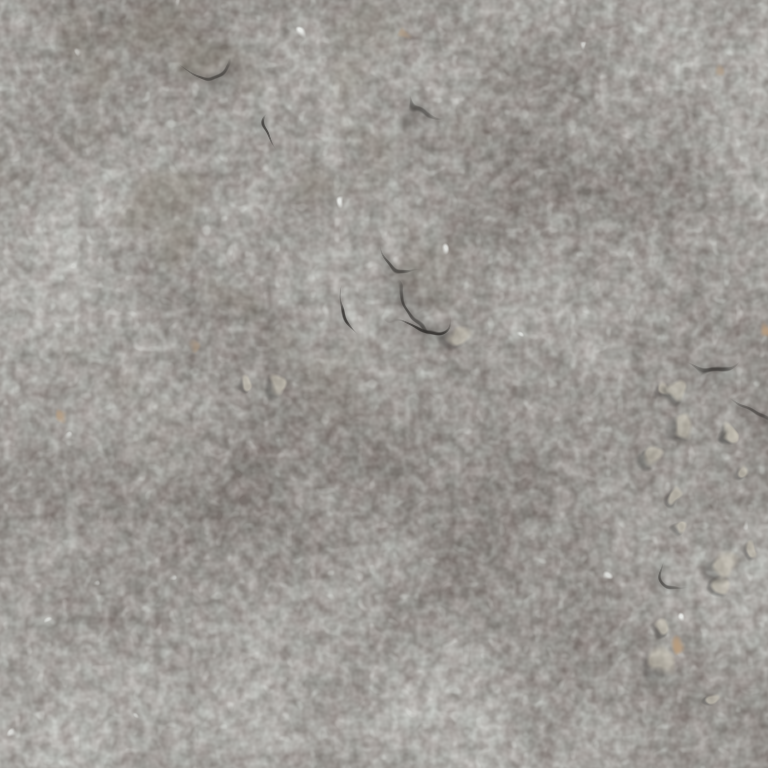
A WebGL 1 fragment shader for this texture:

```glsl
precision highp float;
// Weathered grey concrete: mottled grain, stains, short cracks, pale chips and glints.
uniform vec2 u_resolution;

#define GRAIN_SCALE 50.0
#define GRAIN_CONTRAST 0.76
#define PATCH_SCALE 3.2
#define PATCH_CONTRAST 0.50
#define BASE_TONE 0.40
#define STAIN_AMOUNT 0.45
#define CRACK_WIDTH 0.0042
#define CRACK_COUNT 10
#define CHIP_COUNT 18
#define GLINT_COUNT 22

const vec3 DARK_GREY = vec3(0.525, 0.505, 0.488);
const vec3 LIGHT_GREY = vec3(0.750, 0.748, 0.732);
const vec3 STAIN_BROWN = vec3(0.535, 0.510, 0.465);
const vec3 CRACK_BLACK = vec3(0.19, 0.18, 0.17);
const vec3 CHIP_CREAM = vec3(0.77, 0.75, 0.70);
const vec3 SAND_ORANGE = vec3(0.72, 0.61, 0.49);
const vec3 GLINT_WHITE = vec3(0.94, 0.95, 0.94);

vec2 hash2(vec2 p) {
  vec3 h = fract(p.xyx * vec3(0.1031, 0.1030, 0.0973));
  h += dot(h, h.yzx + 33.33);
  return fract((h.xx + h.yz) * h.zy);
}

vec2 gradientAt(vec2 cell) {
  float angle = 6.2832 * hash2(cell + 71.0).x;
  return vec2(cos(angle), sin(angle));
}

float noise(vec2 p) {
  vec2 i = floor(p), f = fract(p), e = vec2(1.0, 0.0);
  vec2 u = f * f * f * (f * (f * 6.0 - 15.0) + 10.0);
  float low = mix(dot(gradientAt(i), f), dot(gradientAt(i + e), f - e), u.x);
  float high = mix(dot(gradientAt(i + e.yx), f - e.yx),
                   dot(gradientAt(i + 1.0), f - 1.0), u.x);
  return mix(low, high, u.y);
}

float disc(vec2 d, float radius, float softness) {
  return 1.0 - smoothstep(radius * (1.0 - softness), radius, length(d));
}

// x: dark line, y: pale lip on its inner side, z: soft shade around it
vec3 crackArc(vec2 p, vec2 middle, float angle, float radius, float halfLength) {
  vec2 dir = vec2(cos(angle), sin(angle));
  vec2 q = p - middle + dir * radius;
  float along = atan(dir.x * q.y - dir.y * q.x, dot(dir, q)) * radius;
  float side = length(q) - radius;
  float taper = 1.0 - smoothstep(0.25, 1.0, abs(along) / halfLength);
  float width = CRACK_WIDTH * (0.4 + 0.6 * taper);
  float line = taper * (1.0 - smoothstep(width * 0.2, width, abs(side)));
  float lip = (side + 0.011) / 0.007;
  return vec3(line, taper * exp(-lip * lip), taper * exp(-abs(side) / 0.012));
}

void main() {
  vec2 uv = gl_FragCoord.xy / u_resolution.y;

  // Broad patches and fine grain
  float mottle = noise(uv * PATCH_SCALE + 4.3) + 0.65 * noise(uv * PATCH_SCALE * 2.3 + 17.0)
               + 0.45 * noise(uv * PATCH_SCALE * 5.1 + 31.0);
  float grain = 0.6 * noise(uv * GRAIN_SCALE) + 0.6 * noise(uv * GRAIN_SCALE * 1.8 + 13.0)
              + 0.3 * noise(uv * GRAIN_SCALE * 3.1 + 57.0);
  float flecks = smoothstep(0.22, 0.55, noise(uv * GRAIN_SCALE * 1.3 + 91.0));
  float tone = BASE_TONE + PATCH_CONTRAST * mottle + GRAIN_CONTRAST * grain + 0.28 * flecks;
  vec3 color = mix(DARK_GREY, LIGHT_GREY, clamp(tone, -0.25, 1.3));
  color += vec3(0.014, -0.008, -0.004) * noise(uv * GRAIN_SCALE * 0.8 + 43.0);

  // Brown stains, mostly toward the upper left
  float stain = smoothstep(0.05, 0.45, noise(uv * 7.0 + 63.0) + 0.4 * noise(uv * 19.0));
  stain *= disc(uv - vec2(0.28, 0.78), 0.5, 0.8);
  color = mix(color, STAIN_BROWN + 0.08 * grain, STAIN_AMOUNT * stain);

  // Pale chips: a cluster at the right edge and a few strays
  vec2 ragged = uv + 0.010 * vec2(noise(uv * 45.0 + 5.0), noise(uv * 45.0 + 25.0));
  for (int i = 0; i < CHIP_COUNT; i++) {
    float id = float(i);
    vec2 place = hash2(vec2(id, 3.0)), shape = hash2(vec2(id, 8.0));
    vec2 center = mod(id, 4.0) < 0.5 ? place : vec2(0.84, 0.10) + place * vec2(0.17, 0.42);
    float size = 0.010 + 0.014 * shape.x * shape.x;
    vec2 d = (ragged - center) * vec2(1.0, 0.75 + 0.5 * shape.y);
    color *= 1.0 - 0.20 * disc(d + size * vec2(0.45, 0.35), size * 1.1, 0.5);
    color = mix(color, CHIP_CREAM + 0.10 * grain, 0.75 * disc(d, size, 0.5));
  }

  // Short jagged cracks around two worn areas
  vec2 bent = uv + 0.030 * vec2(noise(uv * 13.0 + 2.0), noise(uv * 13.0 + 22.0))
                 + 0.016 * vec2(noise(uv * 34.0 + 7.0), noise(uv * 34.0 + 37.0));
  for (int i = 0; i < CRACK_COUNT; i++) {
    float id = float(i);
    vec2 place = hash2(vec2(id, 14.0)) - 0.5, shape = hash2(vec2(id, 19.0));
    vec2 middle = mod(id, 3.0) < 1.5 ? vec2(0.42, 0.74) + place * vec2(0.40, 0.34)
                                     : vec2(0.92, 0.36) + place * vec2(0.14, 0.40);
    vec3 crack = crackArc(bent, middle, 3.0 + 2.0 * shape.x, 0.03 + 0.05 * shape.y,
                          0.022 + 0.026 * shape.x);
    color = color * (1.0 - 0.16 * crack.z) + 0.07 * crack.y;
    color = mix(color, CRACK_BLACK, (0.35 + 0.55 * shape.y) * crack.x);
  }

  // Tiny glints, every fourth one a sandy speck
  for (int i = 0; i < GLINT_COUNT; i++) {
    float id = float(i);
    float strength = hash2(vec2(id, 52.0)).x;
    bool sandy = mod(id, 4.0) < 0.5;
    float radius = (sandy ? 0.009 : 0.005) + 0.003 * strength;
    float spot = disc(ragged - hash2(vec2(id, 47.0)), radius, 0.8);
    color = mix(color, sandy ? SAND_ORANGE : GLINT_WHITE, spot * (0.35 + 0.6 * strength));
  }
  gl_FragColor = vec4(clamp(color, 0.0, 1.0), 1.0);
}
```
